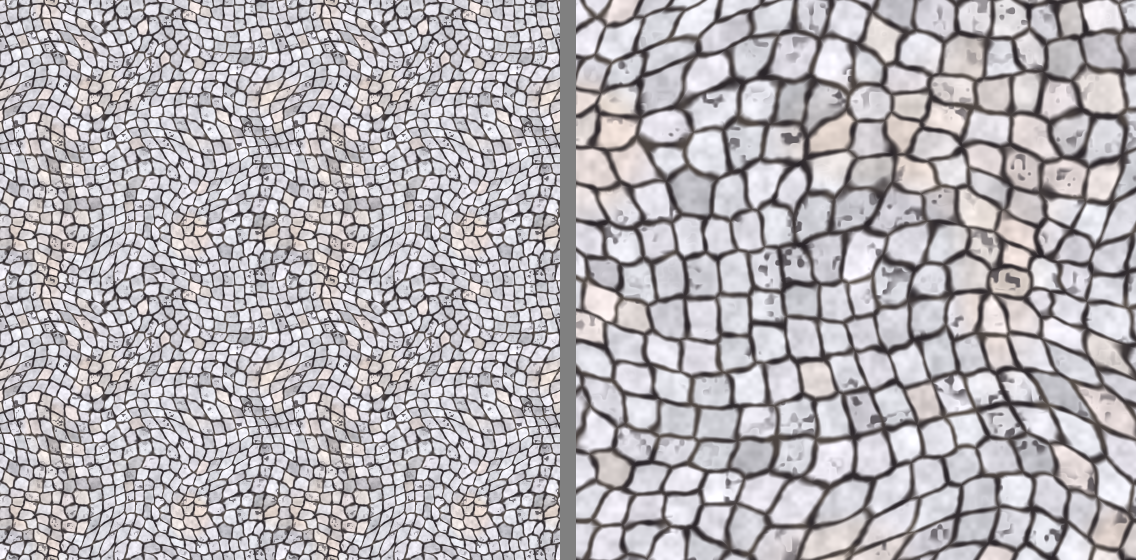
Left: the whole. Right: its middle third, enlarged.
Write a three.js fragment shader that draws this texture.

```glsl
// Pale irregular cobbles in dark joints: a 2 x 2 repeat of a wrapping block, 23 x 23 stones each.
// A bent grid of jittered stones is split by a squarish nearest-stone distance,
// then toned stone by stone, mottled and pitted with wrapping value noise.
varying vec2 vUv;

const float TAU = 6.28318;
const float STONES = 23.0; // stones per block, across and down

vec3 hash3(vec2 p) {
  vec3 q = fract(p.xyx * vec3(0.1031, 0.1030, 0.0973));
  q += dot(q, q.yxz + 33.33);
  return fract((q.xxy + q.yzz) * q.zyx);
}

vec2 wrapCell(vec2 cell, float period) {
  return floor(mod(cell + 0.5, period));
}

// Value noise on a block, repeating after a whole number of cells
float noise(vec2 t, float period, float seed) {
  vec2 p = t * period;
  vec2 i = floor(p);
  vec2 f = fract(p);
  f = f * f * (3.0 - 2.0 * f);
  float a = hash3(wrapCell(i, period) + seed).x;
  float b = hash3(wrapCell(i + vec2(1.0, 0.0), period) + seed).x;
  float c = hash3(wrapCell(i + vec2(0.0, 1.0), period) + seed).x;
  float d = hash3(wrapCell(i + 1.0, period) + seed).x;
  return mix(mix(a, b, f.x), mix(c, d, f.x), f.y);
}

// Bends the courses so that their direction drifts over the block
vec2 bend(vec2 t) {
  vec2 q = t + 0.025 * sin(TAU * (2.0 * t.yx + vec2(0.1, 0.62)) + 1.2 * sin(TAU * t));
  return q + 0.011 * sin(TAU * (3.0 * q.yx + vec2(0.45, 0.2)) + sin(TAU * 2.0 * t));
}

// Distance to a stone centre with rounded square contours, turned by an angle
float squareDistance(vec2 v, float angle) {
  float c = cos(angle);
  float s = sin(angle);
  v = vec2(c * v.x + s * v.y, c * v.y - s * v.x);
  v *= v;
  return sqrt(sqrt(dot(v, v)));
}

// x: distance to the joint in stone widths, yz: wrapped cell of the stone
vec3 cobble(vec2 t) {
  vec2 p = bend(t) * STONES;
  vec2 base = floor(p);
  float disorder = mix(0.22, 0.62, smoothstep(0.3, 0.75, noise(t, 5.0, 7.0)));
  float nearest = 9.0;
  float second = 9.0;
  vec2 stone = vec2(0.0);
  for (int y = -1; y <= 1; y++) {
    for (int x = -1; x <= 1; x++) {
      vec2 cell = base + vec2(float(x), float(y));
      vec2 id = wrapCell(cell, STONES);
      vec3 h = hash3(id + 11.0);
      float shift = (hash3(vec2(id.y, 71.0)).x - 0.5) * 0.45;
      vec2 centre = cell + 0.5 + (h.xy - 0.5) * disorder + vec2(shift, 0.0);
      float d = squareDistance(p - centre, (h.z - 0.5) * 0.7);
      d -= 0.07 * (hash3(id + 43.0).y - 0.5); // larger and smaller stones
      if (d < nearest) {
        second = nearest;
        nearest = d;
        stone = id;
      } else {
        second = min(second, d);
      }
    }
  }
  return vec3(0.5 * (second - nearest), stone);
}

void main() {
  vec2 t = vUv * 2.0;
  vec3 c = cobble(t);
  vec3 tone = hash3(c.yz + 101.0);
  vec3 kind = hash3(c.yz + 157.0);
  float fine = noise(t, 150.0, 3.0);
  float grain = noise(t, 73.0, 19.0);
  float cloud = noise(t, 31.0, 29.0);

  // Stone face: own tone, mottling, a little lilac, grey or warm tint
  float light = 0.885 + 0.11 * (tone.x - 0.5) + 0.10 * (grain - 0.5);
  light += 0.09 * (cloud - 0.5) + 0.08 * (fine - 0.5);
  light -= 0.10 * step(0.9, kind.x);
  vec3 face = light * mix(vec3(1.0, 0.985, 1.025), vec3(0.985, 0.99, 1.02), tone.y);
  float warmth = smoothstep(0.62, 0.85, noise(t, 6.0, 53.0)) * tone.z;
  warmth = max(warmth, 0.6 * step(0.95, kind.y));
  face *= mix(vec3(1.0), vec3(1.03, 0.97, 0.90), warmth);

  // Dark pits, gathered in patches on some of the stones
  float patches = smoothstep(0.45, 0.75, noise(t, 41.0, 61.0)) * smoothstep(0.35, 0.9, kind.z);
  float pits = smoothstep(0.5, 0.72, 0.65 * fine + 0.35 * noise(t, 97.0, 83.0));
  face = mix(face, vec3(0.30, 0.28, 0.30), 0.85 * pits * patches);

  // Joints: near black, with patches of brown grit
  vec3 joint = mix(vec3(0.16, 0.14, 0.16), vec3(0.33, 0.30, 0.29), grain);
  joint = mix(joint, vec3(0.42, 0.38, 0.34), 0.5 * smoothstep(0.6, 0.85, cloud));
  float edge = c.x + 0.035 * (grain - 0.5) + 0.025 * (fine - 0.5);
  vec3 color = mix(joint, face, smoothstep(0.005, 0.12, edge));

  gl_FragColor = vec4(clamp(color, 0.0, 1.0), 1.0);
}
```
